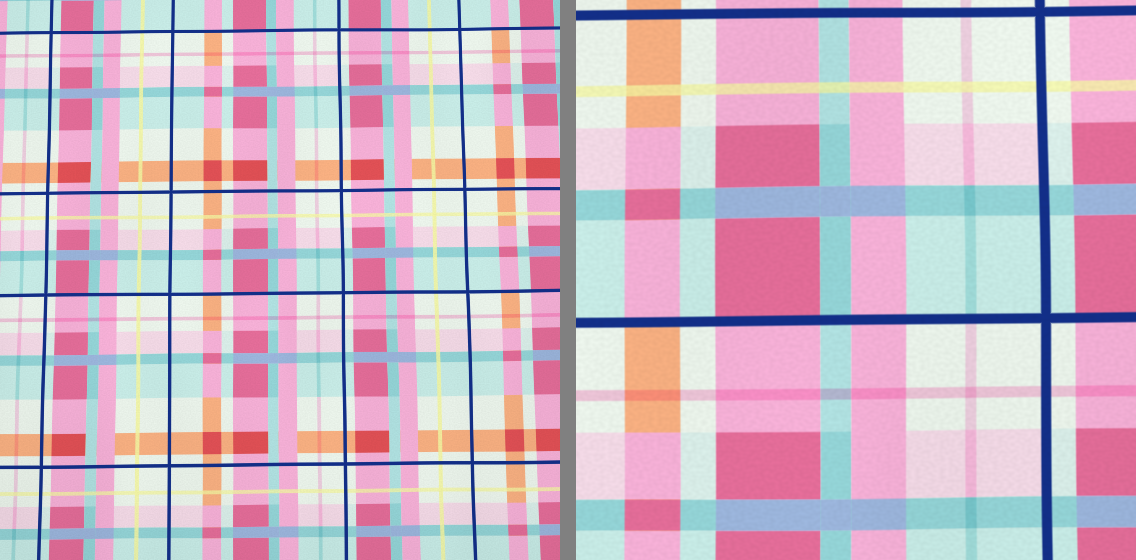
Left, the full canvas; right, a detail of the centre.
This pattern is drawn by a WebGL 2 fragment shader. Its source:

```glsl
#version 300 es
precision highp float;
// Pastel madras plaid on cloth seen at a slight tilt: the plane is projected,
// folded into one 407 x 371 thread cell, and stripes are laid on as bands whose
// crossings take their own colours. The canvas is 768 threads tall.

uniform vec2 u_resolution;
out vec4 fragColor;

float edge;  // half width of a smoothed stripe edge, in threads

float band(float x, float from, float to) {
    return smoothstep(from - edge, from + edge, x)
         * (1.0 - smoothstep(to - edge, to + edge, x));
}

vec2 gradientAt(vec2 cell) {
    vec3 h = fract(cell.xyx * vec3(0.1031, 0.1030, 0.0973));
    h += dot(h, h.yzx + 33.33);
    float angle = 6.2832 * fract((h.x + h.y) * h.z);
    return vec2(cos(angle), sin(angle));
}

float gradientNoise(vec2 p) {
    vec2 i = floor(p), f = p - i;
    vec2 u = f * f * f * (f * (f * 6.0 - 15.0) + 10.0);
    vec2 e = vec2(1.0, 0.0);
    return mix(
        mix(dot(gradientAt(i), f), dot(gradientAt(i + e), f - e), u.x),
        mix(dot(gradientAt(i + e.yx), f - e.yx), dot(gradientAt(i + 1.0), f - 1.0), u.x),
        u.y);
}

void main() {
    vec2 thread = gl_FragCoord.xy / u_resolution.y * 768.0;
    thread.y = 768.0 - thread.y;
    edge = max(0.6, 460.0 / u_resolution.y);

    // Tilted cloth, with a faint ripple in the weave
    vec2 plane = thread - vec2(320.0, 384.0);
    plane.y += 0.009 * (thread.x - 384.0);
    plane /= 1.0 + 0.0000927 * plane.y;
    plane += 1.6 * vec2(gradientNoise(thread / 150.0), gradientNoise(thread / 170.0 + 40.0));
    float x = mod(plane.x - 150.0 + 6.0, 407.2) - 6.0;
    float y = mod(plane.y - 18.0 + 6.0, 371.0) - 6.0;

    vec3 white = vec3(0.91, 0.945, 0.91);
    vec3 mint = vec3(0.77, 0.91, 0.89);
    vec3 aqua = vec3(0.57, 0.82, 0.83);
    vec3 periwinkle = vec3(0.60, 0.70, 0.85);
    vec3 pink = vec3(0.95, 0.68, 0.83);
    vec3 rose = vec3(0.88, 0.42, 0.59);
    vec3 orange = vec3(0.96, 0.68, 0.50);
    vec3 red = vec3(0.87, 0.31, 0.33);
    vec3 yellow = vec3(0.94, 0.95, 0.62);
    vec3 navy = vec3(0.07, 0.18, 0.53);

    // Rows
    float blushRow = band(y, 50.5, 81.0) + band(y, 281.5, 310.0);
    float aquaRow = band(y, 81.0, 95.0) + band(y, 310.0, 324.0);
    float mintRow = band(y, 95.0, 140.5) + band(y, 324.0, 380.0) + band(y, -9.0, 0.0);
    float orangeRow = band(y, 186.0, 215.0);
    float tinted = min(blushRow + mintRow, 1.0);

    // Columns
    float wideCol = band(x, 13.5, 59.0) + band(x, 257.0, 304.5);
    float aquaCol = band(x, 59.0, 74.0) + band(x, 304.5, 318.5);
    float pinkCol = band(x, 74.0, 98.0) + band(x, 318.5, 343.5);
    float orangeCol = band(x, 216.0, 241.0);
    float gapCol = band(x, 0.0, 13.5) + band(x, 241.0, 257.0);

    // Ground between the coloured columns
    vec3 blush = mix(vec3(0.94, 0.84, 0.89), vec3(0.84, 0.92, 0.90), gapCol);
    vec3 color = mix(white, blush, blushRow);
    color = mix(color, mint, mintRow);
    color = mix(color, aqua, aquaRow);
    color = mix(color, orange, orangeRow);

    // Hairline column: pink on the pale rows, aqua on the cool ones
    vec3 hairTint = mix(vec3(1.0, 0.84, 0.94), vec3(0.80, 0.93, 0.94), min(mintRow + aquaRow, 1.0));
    color *= mix(vec3(1.0), hairTint, band(x, 370.5, 375.5));

    // Coloured columns, each with its own crossing colours
    vec3 wide = mix(mix(pink, rose, tinted), periwinkle, aquaRow);
    color = mix(color, mix(wide, red, orangeRow), wideCol);
    vec3 cool = mix(vec3(0.68, 0.87, 0.87), aqua, tinted);
    color = mix(color, mix(cool, periwinkle, aquaRow), aquaCol);
    color = mix(color, mix(pink, periwinkle, aquaRow), pinkCol);
    vec3 warm = mix(mix(orange, pink, tinted), rose, aquaRow);
    color = mix(color, mix(warm, red, orangeRow), orangeCol);

    // Fine lines on top
    color *= mix(vec3(1.0), vec3(1.0, 0.80, 0.91), band(y, 31.0, 36.0));
    color = mix(color, yellow, 0.75 * band(y, 262.0, 267.0));
    color = mix(color, yellow, 0.85 * band(x, 125.3, 130.7));
    float grid = max(max(band(x, -2.3, 2.3), band(x, 168.7, 173.3)),
                     max(band(y, -2.3, 2.3), band(y, 227.2, 231.8)));
    color = mix(color, navy, grid);

    // Soft light, shallow creases and woven grain
    float light = 1.0 - 0.05 * smoothstep(250.0, 800.0, length(thread - vec2(380.0, 220.0)));
    light += 0.025 * gradientNoise(thread / vec2(70.0, 190.0) + 9.0);
    light += 0.035 * gradientNoise(thread * vec2(0.45, 0.6));
    fragColor = vec4(color * light, 1.0);
}
```
